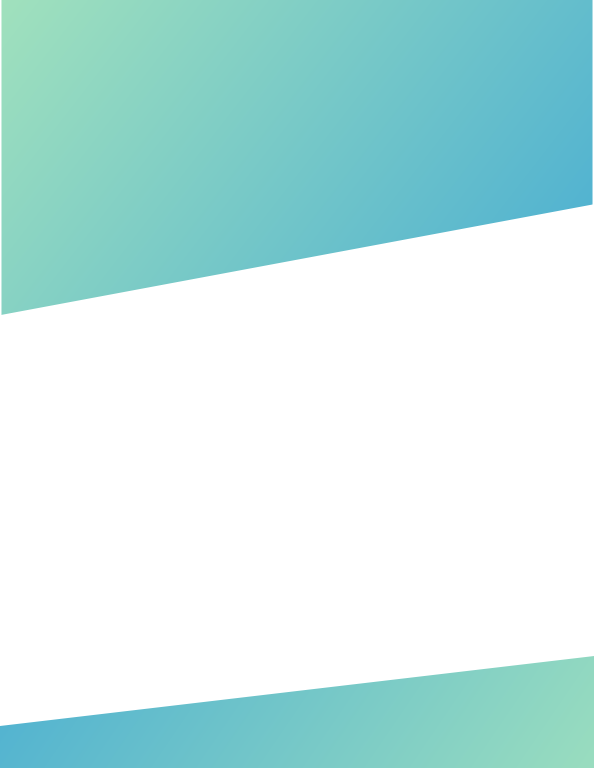
Reproduce this background procedurally as a WebGL 2 fragment shader.

```glsl
#version 300 es
precision highp float;

uniform vec2 u_resolution;
out vec4 fragColor;

const vec3 PAPER = vec3(1.0);
const vec3 MINT = vec3(0.63, 0.882, 0.74);
const vec3 OCEAN = vec3(0.322, 0.702, 0.818);

// Coverage of the side where the signed distance is positive
float coverage(float dist, float pixel) {
    return clamp(dist / pixel + 0.5, 0.0, 1.0);
}

// Signed height above the line through a and b, in canvas heights
float aboveLine(vec2 p, vec2 a, vec2 b) {
    float slope = (b.y - a.y) / (b.x - a.x);
    return p.y - a.y - slope * (p.x - a.x);
}

// Linear blend along a direction, starting from an origin
vec3 linearGradient(vec2 p, vec2 origin, vec2 direction, vec3 from, vec3 to) {
    return mix(from, to, clamp(dot(p - origin, direction), 0.0, 1.0));
}

void main() {
    vec2 uv = gl_FragCoord.xy / u_resolution;
    vec2 pixel = 1.0 / u_resolution;

    // Upper panel with a slanted base and thin side margins
    float margin = 0.0025;
    float sides = coverage(uv.x - margin, pixel.x)
                * coverage(1.0 - margin - uv.x, pixel.x);
    float upperBase = aboveLine(uv, vec2(0.0025, 0.590), vec2(0.9975, 0.7337));
    float upper = sides * coverage(upperBase, pixel.y);
    vec3 upperColor = linearGradient(uv, vec2(0.0, 1.0), vec2(0.79, -0.79), MINT, OCEAN);

    // Lower band with the blend reversed
    float lowerTop = aboveLine(uv, vec2(0.0, 0.0547), vec2(1.0, 0.1458));
    float lower = coverage(-lowerTop, pixel.y);
    vec3 lowerColor = linearGradient(uv, vec2(0.0, 0.075), vec2(0.85, -0.75), OCEAN, MINT);

    vec3 color = mix(PAPER, upperColor, upper);
    color = mix(color, lowerColor, lower);
    fragColor = vec4(color, 1.0);
}
```
